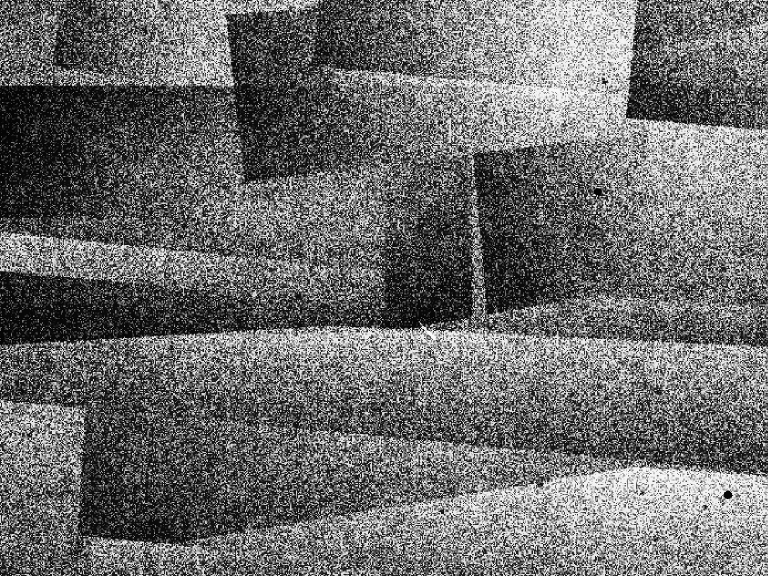
Write a WebGL 1 fragment shader that draws this background.

```glsl
precision highp float;
uniform vec2 u_resolution;

const float EDGE = 0.2;
const float GRAIN_DENSITY = 5.2;
const float GRAIN_SOFTNESS = 0.3;
const float GRAIN_STRENGTH = 0.83;

float hash(vec2 p) {
  vec3 q = fract(p.xyx * 0.1031);
  q += dot(q, q.yzx + 33.33);
  return fract((q.x + q.y) * q.z);
}

float noise(vec2 p) {
  vec2 i = floor(p), f = fract(p);
  f = f * f * (3.0 - 2.0 * f);
  return mix(mix(hash(i), hash(i + vec2(1, 0)), f.x),
             mix(hash(i + vec2(0, 1)), hash(i + vec2(1, 1)), f.x), f.y);
}

// Signed distance, positive to the right of the line from a to b
float lineDist(vec2 p, vec2 a, vec2 b) {
  vec2 d = normalize(b - a);
  return dot(p - a, vec2(d.y, -d.x));
}

float side(vec2 p, vec2 a, vec2 b) {
  return smoothstep(-EDGE, EDGE, lineDist(p, a, b));
}

// Glow that fades away from the right side of a segment
float rim(vec2 p, vec2 a, vec2 b, float width) {
  float along = dot(p - a, b - a) / dot(b - a, b - a);
  float ends = smoothstep(-0.05, 0.2, along) * smoothstep(1.05, 0.8, along);
  return side(p, a, b) * ends * exp(-max(lineDist(p, a, b), 0.0) / width);
}

// Tones at top left, top right, bottom left, bottom right
float fill(vec2 p, vec2 lo, vec2 hi, vec4 tones) {
  vec2 t = clamp((p - lo) / (hi - lo), 0.0, 1.0);
  vec2 row = mix(tones.zw, tones.xy, t.y);
  return mix(row.x, row.y, t.x);
}

float spot(vec2 p, vec2 center, float radius) {
  return smoothstep(radius + 0.2, radius - 0.2, length(p - center));
}

float upperSheets(vec2 p) {
  float tone = fill(p, vec2(0, 85), vec2(100, 100), vec4(0.33, 0.85, 0.4, 0.85));
  float m = side(p, vec2(9, 88.7), vec2(10.8, 100)) * side(p, vec2(40, 83.5), vec2(9, 88.7));
  tone = mix(tone, fill(p, vec2(9, 85), vec2(34, 100), vec4(0.2, 0.64, 0.1, 0.62)), m);

  // Shaded left block and the long wedges under it
  m = side(p, vec2(0, 85.1), vec2(133, 85.1));
  tone = mix(tone, fill(p, vec2(0, 62), vec2(42, 85), vec4(0.02, 0.38, 0.06, 0.5)), m);
  m = side(p, vec2(0, 62.2), vec2(133, 62.2));
  tone = mix(tone, fill(p, vec2(0, 54), vec2(50, 62), vec4(0.22, 0.5, 0.1, 0.36)), m);
  m = side(p, vec2(0, 59.7), vec2(66.8, 52.8));
  tone = mix(tone, fill(p, vec2(0, 43), vec2(67, 60), vec4(0.64, 0.72, 0.3, 0.16)), m);
  m = side(p, vec2(0, 53), vec2(35, 49.7));
  tone = mix(tone, fill(p, vec2(0, 42), vec2(50, 53), vec4(0.08, 0.48, 0.02, 0.12)), m);

  // Upright panel, pale gap and wide right panel
  float top = side(p, vec2(67, 72), vec2(82, 74.3));
  m = top * side(p, vec2(66.8, 45), vec2(66.8, 73));
  tone = mix(tone, fill(p, vec2(67, 45), vec2(82, 72), vec4(0.44, 0.4, 0.1, 0.04)), m);
  m = top * side(p, vec2(82, 45), vec2(81.8, 73));
  tone = mix(tone, 0.48, m);
  m = side(p, vec2(84.6, 45.3), vec2(82, 74.3)) * side(p, vec2(81.8, 74.3), vec2(108, 78));
  tone = mix(tone, fill(p, vec2(82, 47), vec2(116, 78), vec4(0.2, 0.78, 0.05, 0.38)), m);

  // Overlapping sheets along the top
  m = side(p, vec2(42.5, 68.4), vec2(39.2, 97.4)) * side(p, vec2(39.2, 97.4), vec2(55.2, 98.6))
    * side(p, vec2(108, 76.5), vec2(42.5, 68.4));
  tone = mix(tone, fill(p, vec2(40, 68), vec2(95, 97), vec4(0.18, 0.9, 0.1, 0.65)), m);
  vec2 a = vec2(54.3, 88.5), b = vec2(109, 83.5);
  tone += 0.22 * rim(p, a, b, 2.5);
  m = side(p, a, vec2(55.2, 100)) * side(p, b, a);
  tone = mix(tone, fill(p, vec2(54, 85), vec2(98, 100), vec4(0.22, 0.83, 0.1, 0.78)), m);
  m = side(p, vec2(108.7, 79.5), vec2(110.6, 100)) * side(p, vec2(133, 77.4), vec2(108.7, 79.5));
  tone = mix(tone, fill(p, vec2(109, 78), vec2(133, 100), vec4(0.42, 0.52, 0.1, 0.38)), m);
  tone += 0.2 * rim(p, vec2(109, 90.5), vec2(140, 97.5), 4.0);
  return tone - 0.09 * rim(p, vec2(-20, 85.1), vec2(155, 85.1), 6.0);
}

float lowerSheets(vec2 p, float tone) {
  float m = side(p, vec2(84, 45.3), vec2(104, 48.8)) * side(p, vec2(104, 48.8), vec2(133, 46.5));
  tone = mix(tone, fill(p, vec2(82, 40), vec2(133, 49), vec4(0.5, 0.6, 0.35, 0.2)), m);
  m = side(p, vec2(0, 40.1), vec2(82, 44.8)) * side(p, vec2(60, 43.3), vec2(133, 39.8));
  tone = mix(tone, fill(p, vec2(0, 20), vec2(100, 42), vec4(0.42, 0.7, 0.08, 0.25)), m);
  tone += 0.16 * rim(p, vec2(25, 41.5), vec2(95, 43), 5.0);

  // Lower band, dark sheet, bright hill and pale corner
  float band = side(p, vec2(0, 30.5), vec2(133, 17.8));
  tone = mix(tone, fill(p, vec2(0), vec2(133, 30), vec4(0.57, 0.6, 0.28, 0.4)), band);
  m = band * side(p, vec2(13.5, 7.6), vec2(14.8, 29));
  tone = mix(tone, fill(p, vec2(14, 5), vec2(70, 28), vec4(0.24, 0.62, 0.07, 0.28)), m);
  m = side(p, vec2(41, 7.5), vec2(111, 19.1)) * side(p, vec2(108, 19.1), vec2(133, 17.3));
  tone = mix(tone, fill(p, vec2(41, 0), vec2(111, 19), vec4(0.75, 0.9, 0.28, 0.52)), m);
  m = side(p, vec2(13.5, 7), vec2(87, 0)) * smoothstep(12.0, 17.0, p.x);
  return mix(tone, fill(p, vec2(0), vec2(60, 7), vec4(0.62, 0.55, 0.33, 0.4)), m);
}

// Dark specks, one candidate per cell
float specks(vec2 p, float size) {
  vec2 cell = floor(p / size);
  vec2 center = (cell + 0.2 + 0.6 * vec2(hash(cell + 7.0), hash(cell + 31.0))) * size;
  return step(0.7, hash(cell)) * spot(p, center, 0.15 + 0.4 * hash(cell + 53.0));
}

// Soft threshold of the tone, averaged over four points in the pixel
float grain(vec2 p, float tone, float pixel) {
  float sum = 0.0;
  for (int i = 0; i < 4; i++) {
    vec2 offset = vec2(mod(float(i), 2.0), floor(float(i) / 2.0)) - 0.5;
    float h = hash(floor((p + 0.5 * offset * pixel) * GRAIN_DENSITY));
    sum += smoothstep(-GRAIN_SOFTNESS, GRAIN_SOFTNESS, tone - h);
  }
  return mix(clamp(tone, 0.0, 1.0), sum / 4.0, GRAIN_STRENGTH);
}

void main() {
  float pixel = 100.0 / u_resolution.y;
  vec2 p = gl_FragCoord.xy * pixel;
  float tone = lowerSheets(p, upperSheets(p));
  tone += 0.1 * (noise(p * 0.35) - 0.5) + 0.07 * (noise(p * vec2(1.6, 0.25)) - 0.5);

  // Specks and a short pale scratch
  float dark = max(spot(p, vec2(103.8, 66.7), 0.6), spot(p, vec2(126.4, 14.1), 0.7));
  tone *= 1.0 - 0.7 * specks(p, 9.0);
  tone = mix(tone, -0.4, dark);
  vec2 q = p - vec2(74.2, 42.5);
  tone += 0.5 * smoothstep(0.5, 0.1, abs(q.x + q.y)) * smoothstep(1.6, 1.1, abs(q.x));

  gl_FragColor = vec4(vec3(0.02 + 0.96 * grain(p, tone, pixel)), 1.0);
}
```
